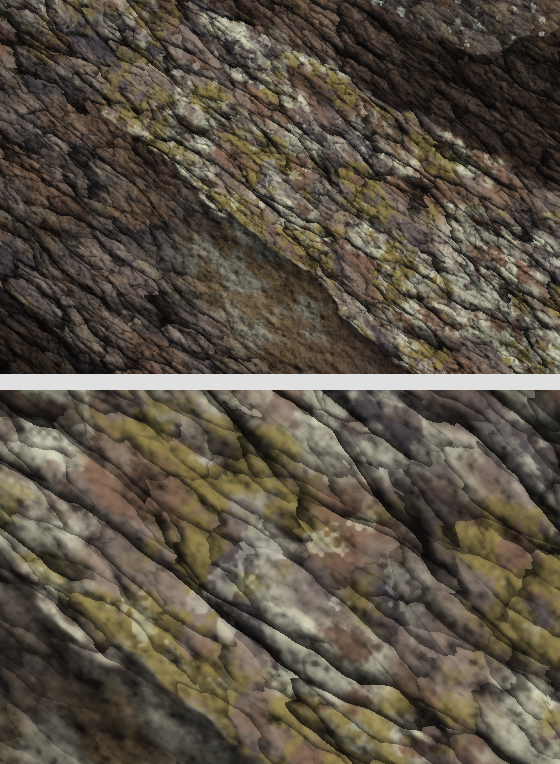
Top: the whole. Bottom: its middle third, enlarged.
Write a Shadertoy shader that draws this texture.

```glsl
// Weathered slate outcrop: diagonal broken flakes with lichen, moss and deep crevices.
#define DIP 0.665
#define FLAKE_FREQ 19.0
#define CREVICE 0.715
#define RIDGE 1.15
#define GRIT 1.5
#define EXPOSURE 1.1
#define SLATE vec3(0.23, 0.215, 0.235)
#define STONE vec3(0.47, 0.415, 0.37)
#define SOIL vec3(0.42, 0.31, 0.235)
#define LICHEN vec3(0.64, 0.64, 0.56)
#define MOSS vec3(0.47, 0.42, 0.23)

float hash(vec2 p) {
    vec3 q = fract(p.xyx * 0.1031);
    q += dot(q, q.yzx + 33.33);
    return fract((q.x + q.y) * q.z);
}

float noise(vec2 p) {
    vec2 i = floor(p), f = fract(p);
    f = f * f * (3.0 - 2.0 * f);
    return mix(mix(hash(i), hash(i + vec2(1, 0)), f.x),
               mix(hash(i + vec2(0, 1)), hash(i + vec2(1, 1)), f.x), f.y);
}

float fbm(vec2 p) {
    float sum = 0.0, amp = 0.52;
    for (int i = 0; i < 5; i++) {
        sum += amp * noise(p);
        p = mat2(0.8, -0.6, 0.6, 0.8) * p * 2.03 + 7.1;
        amp *= 0.5;
    }
    return sum;
}

// Soft coverage mask made by thresholding noise
float cover(vec2 p, float lo, float hi) {
    return smoothstep(lo, hi, fbm(p));
}

vec2 seedPoint(vec2 cell) {
    return cell + 0.08 + 0.84 * vec2(hash(cell + 3.7), hash(cell + 91.3));
}

// Stretched angular cells: x = light with wide shadows on lower sides, y = tone of the flake
vec2 flakes(vec2 q, float freq, float shift) {
    vec2 p = q * freq * vec2(0.34, 1.0) + shift;
    p += 1.5 * (vec2(fbm(p * 0.8), fbm(p * 0.8 + 37.0)) - 0.5);
    vec2 base = floor(p), home = base, near = p;
    float best = 9.0;
    for (int k = 0; k < 9; k++) {
        vec2 cell = base + vec2(k % 3 - 1, k / 3 - 1);
        vec2 d = seedPoint(cell) - p;
        if (dot(d, d) < best) { best = dot(d, d); home = cell; near = d; }
    }
    float light = 1.0;
    for (int k = 0; k < 9; k++) {
        vec2 cell = base + vec2(k % 3 - 1, k / 3 - 1);
        if (cell == home) continue;
        vec2 d = seedPoint(cell) - p;
        vec2 n = normalize(d - near);
        float gap = dot(0.5 * (d + near), n);
        float depth = hash(home + cell * 1.7 + 5.0);
        float width = mix(0.08, 0.15 + 0.4 * depth, smoothstep(0.1, -0.6, n.y));
        float strength = smoothstep(0.1, 0.6, depth) * mix(0.35, 1.0, smoothstep(0.4, -0.4, n.y));
        light = min(light, 1.0 - strength * (1.0 - smoothstep(0.0, width, gap)));
    }
    float tilt = 1.0 - 0.22 * clamp(near.y, -0.7, 0.7);
    return vec2(light * tilt, hash(home + 17.0));
}

void mainImage(out vec4 fragColor, in vec2 fragCoord) {
    vec2 p = fragCoord / iResolution.y;
    float c = cos(DIP), s = sin(DIP);
    vec2 q = vec2(c * p.x - s * p.y, s * p.x + c * p.y);   // along, across the layers

    // Large forms: upper slab, lower slab, back wall, boulder, void
    float ragged = fbm(q * vec2(6.0, 14.0) + 3.0) - 0.5;
    float v = q.y + 0.11 * ragged;
    float gap = v - CREVICE + 0.03 * q.x;
    float upper = smoothstep(-0.005, 0.005, gap);
    float back = v - RIDGE - 0.19 * q.x;
    float behind = smoothstep(-0.006, 0.01, back);
    float boulder = smoothstep(0.0, 0.012, back - 0.2 - 0.35 * smoothstep(0.42, 0.8, q.x));
    float smoothFace = (1.0 - upper) * smoothstep(0.42, 0.56, v) * smoothstep(0.05, 0.28, q.x);
    float hollow = 1.0 - smoothstep(0.18, 0.2, v);
    float slab = upper * (1.0 - behind);

    // Broken relief at three scales, and gritty bumps lit from above
    vec2 broad = flakes(q, FLAKE_FREQ * 0.42, 5.0);
    vec2 medium = flakes(q, FLAKE_FREQ, 19.0);
    vec2 fine = flakes(q, FLAKE_FREQ * 2.3, 31.0);
    vec2 g = q * vec2(48.0, 80.0);
    float bump = fbm(g) - fbm(g + vec2(0.15, 0.6));
    float speck = noise(p * 210.0) - 0.5;

    // Bare rock
    float tone = 0.3 * medium.y + 0.2 * broad.y + 0.2 * fine.y + 0.3 * fbm(q * vec2(8.0, 20.0));
    vec3 col = mix(SLATE, STONE, smoothstep(0.25, 0.65, tone));
    col = mix(col, SOIL, 0.7 * cover(q * vec2(7.0, 13.0) + 11.0, 0.5, 0.66));
    col = mix(col, SOIL, 0.6 * behind * (1.0 - boulder));

    // Lichen crust and moss, mostly on the upper slab
    float growth = slab * mix(0.45, 1.0, smoothstep(-0.6, 0.0, q.x));
    float crust = cover(q * vec2(5.0, 10.0) + 23.0, 0.42, 0.58);
    crust *= cover(q * vec2(32.0, 46.0) + 9.0, 0.36, 0.54);
    col = mix(col, LICHEN * (0.88 + 0.2 * fine.y), crust * (0.15 + 0.75 * growth));
    float mossy = cover(q * vec2(9.0, 12.0) + 51.0, 0.46, 0.62) * cover(q * 42.0, 0.38, 0.58);
    col = mix(col, MOSS, mossy * (0.2 + 0.65 * growth));

    // Pale ochre face below the crevice
    vec3 face = mix(mix(SOIL, MOSS, 0.45), LICHEN * 0.92, cover(q * vec2(13.0, 20.0), 0.42, 0.64));
    face = mix(face, SOIL * 0.8, 0.8 * smoothstep(0.5, 0.75, q.x));
    col = mix(col, face, 0.75 * smoothFace);

    // Bright lichen dots
    float dots = smoothstep(0.72, 0.82, noise(p * 40.0) + 0.25 * speck);
    dots *= max(boulder, 0.6 * slab * cover(q * 6.0 + 70.0, 0.5, 0.62));
    col = mix(col, vec3(0.7, 0.72, 0.66), 0.8 * dots);

    // Light, undercut shadows and large cast shadows
    float calm = max(0.7 * smoothFace, 0.35 * boulder);
    float light = mix(0.45, 1.0, mix(broad.x, 1.0, calm));
    light *= mix(0.14, 1.05, mix(medium.x, 0.9, calm));
    light *= mix(0.35, 1.05, mix(fine.x, 0.9, calm));
    light *= clamp(1.0 + GRIT * bump + 0.5 * speck, 0.3, 1.7);
    light *= mix(0.8, 1.15, slab);
    float under = (1.0 - upper) * exp(min(gap, 0.0) / 0.04);
    light *= 1.0 - 0.85 * under * smoothstep(-0.6, 0.2, q.x);
    float wallShade = mix(0.95, 0.36, smoothstep(0.02, 0.4, q.x));
    light *= mix(1.0, mix(wallShade, 0.85, boulder), behind);
    light *= mix(1.0, 0.3, hollow);
    light = 1.22 * (1.0 - exp(-1.25 * light));   // soft shoulder on the highlights

    // Faint bounce in the shadows
    col = col * light * EXPOSURE + vec3(0.02, 0.018, 0.018);
    fragColor = vec4(clamp(col, 0.0, 1.0), 1.0);
}
```
